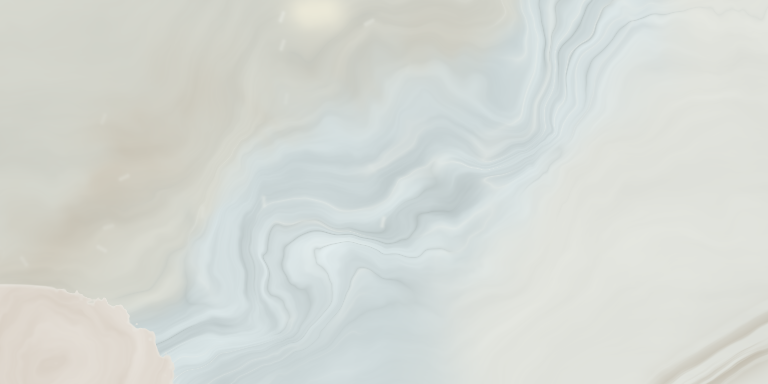
Write a WebGL 2 fragment shader that draws this texture.

```glsl
#version 300 es
precision highp float;
// Pale polished stone: a blue-grey vein sweeps between warm grey and cream.
// A warped and twisted flow coordinate stretches noise into streaks and ridges;
// a rough-edged blush patch, a pale spot and tiny flecks lie on top.
uniform vec2 u_resolution;
out vec4 fragColor;

const vec3 WARM_GREY = vec3(0.832, 0.838, 0.803);
const vec3 TAN = vec3(0.785, 0.755, 0.695);
const vec3 MIST = vec3(0.782, 0.828, 0.832);
const vec3 PALE_MIST = vec3(0.838, 0.877, 0.882);
const vec3 SLATE = vec3(0.655, 0.695, 0.690);
const vec3 CREAM = vec3(0.882, 0.888, 0.862);
const vec3 BLUSH = vec3(0.875, 0.848, 0.812);
const vec3 MILK = vec3(0.925, 0.935, 0.915);

float hash(vec2 p) {
  return fract(sin(dot(p, vec2(127.1, 311.7))) * 43758.5453);
}

float noise(vec2 p) {
  vec2 i = floor(p), f = fract(p);
  f = f * f * f * (f * (f * 6.0 - 15.0) + 10.0);
  return mix(mix(hash(i), hash(i + vec2(1, 0)), f.x),
             mix(hash(i + vec2(0, 1)), hash(i + vec2(1, 1)), f.x), f.y);
}

float fbm(vec2 p) {
  float sum = 0.0, amp = 0.533;
  for (int i = 0; i < 4; i++) {
    sum += amp * noise(p);
    p = mat2(0.8, 0.6, -0.6, 0.8) * p * 2.03 + 7.3;
    amp *= 0.5;
  }
  return sum;
}

vec2 warp(vec2 p, float scale, float amount) {
  vec2 offset = vec2(fbm(p * scale + 3.1), fbm(p * scale + 19.7));
  return p + amount * (offset - 0.5);
}

// Rotates the plane around a centre, fading out with distance.
vec2 swirl(vec2 p, vec2 centre, float radius, float turn) {
  vec2 d = p - centre;
  float a = turn * exp(-dot(d, d) / (radius * radius));
  return centre + mat2(cos(a), sin(a), -sin(a), cos(a)) * d;
}

// Soft falloff around the segment from a to b.
float glow(vec2 p, vec2 a, vec2 b, float width) {
  vec2 ab = b - a;
  float t = clamp(dot(p - a, ab) / dot(ab, ab), 0.0, 1.0);
  float d = length(p - a - ab * t) / width;
  return exp(-d * d);
}

// Thin lines where a smooth field crosses its middle value.
float ridge(vec2 p, float sharpness) {
  return exp(-sharpness * abs(noise(p) - 0.5));
}

// Height above the vein: its level lines climb in two steep bends.
float flow(vec2 p) {
  return p.y - 0.1 * p.x - 0.45 * smoothstep(0.25, 0.8, p.x)
             - 0.5 * smoothstep(1.1, 1.7, p.x);
}

// Positive inside the rough corner patch.
float cornerPatch(vec2 p) {
  vec2 e = abs(p - vec2(0.0, -0.2)) / vec2(0.485, 0.46);
  float body = 1.0 - pow(pow(e.x, 2.5) + pow(e.y, 2.5), 0.4);
  float rough = 0.024 * (noise(p * 38.0) - 0.5) + 0.016 * (noise(p * 95.0) - 0.5);
  return body * 0.46 + rough * smoothstep(0.1, 0.2, p.x);
}

float flecks(vec2 p) {
  float sum = 0.0;
  for (int i = 0; i < 16; i++) {
    float k = float(i);
    vec2 c = vec2(1.15 * hash(vec2(k, 1.0)), 0.3 + 0.7 * hash(vec2(k, 2.0)));
    float angle = 6.283 * hash(vec2(k, 3.0));
    vec2 tip = 0.010 * vec2(cos(angle), sin(angle));
    sum += glow(p, c - tip, c + tip, 0.006) * hash(vec2(k, 4.0));
  }
  return sum;
}

void main() {
  vec2 p = gl_FragCoord.xy / u_resolution.y;
  p.x *= 2.0 * u_resolution.y / u_resolution.x;
  vec2 q = warp(warp(p, 2.2, 0.22), 5.0, 0.10);
  vec2 s = swirl(q, vec2(0.72, 0.30), 0.17, -1.9);
  s = swirl(s, vec2(1.24, 0.70), 0.16, 1.5);
  s = swirl(s, vec2(1.03, 0.40), 0.12, -1.6);
  float f = flow(q), bend = flow(s);
  float along = s.x + 0.6 * s.y;
  float cloud = fbm(q * 3.0 + 40.0);

  // Broad colour regions
  float upper = smoothstep(0.10, 0.26, f + 0.25 * (cloud - 0.5));
  float cream = (1.0 - smoothstep(-0.42, -0.18, f)) * smoothstep(0.95, 1.35, q.x);
  cream = max(cream, smoothstep(1.60, 1.80, q.x));
  float tanGlow = max(glow(p, vec2(0.08, 0.38), vec2(0.45, 0.72), 0.16),
                      glow(p, vec2(0.45, 0.72), vec2(1.10, 0.84), 0.13));
  float depth = 0.5 + 0.45 * smoothstep(-0.35, 0.05, bend) - 0.2 + 1.5 * (cloud - 0.5);
  vec3 col = mix(PALE_MIST, MIST, clamp(depth, 0.0, 1.0));
  col = mix(col, WARM_GREY + 0.05 * (cloud - 0.5), upper);
  col = mix(col, TAN, 0.75 * tanGlow * smoothstep(0.25, 0.65, cloud) * upper);
  col = mix(col, CREAM + 0.03 * (cloud - 0.5), 0.95 * cream);

  // Streaks carried along the vein
  float vein = exp(-pow((f + 0.06) / 0.36, 2.0)) * (1.0 - 0.7 * cream);
  float broad = fbm(vec2(along * 2.0, bend * 12.0));
  float fine = fbm(vec2(along * 3.5 + 60.0, bend * 30.0));
  col += (0.15 * (broad - 0.5) + 0.07 * (fine - 0.5)) * (0.15 + vein);
  float dark = ridge(vec2(along * 2.4 + 5.0, bend * 13.0), 15.0);
  float light = ridge(vec2(along * 2.1 + 31.0, bend * 16.0), 15.0);
  col = mix(col, SLATE, 0.48 * dark * vein * smoothstep(0.35, 0.7, noise(q * 5.5)));
  col = mix(col, MILK, 0.50 * light * vein * smoothstep(0.3, 0.7, noise(q * 5.0 + 9.0)));

  // Tan strands in the lower right corner
  float strand = glow(p, vec2(1.76, -0.02), vec2(2.06, 0.16), 0.055);
  float across = dot(warp(p, 4.0, 0.05), vec2(-0.5, 0.87));
  float strandTone = smoothstep(0.3, 0.65, fbm(vec2(p.x * 2.0, across * 34.0)));
  col = mix(col, TAN - 0.05, 0.85 * strand * strandTone);

  // Pale spot and flecks
  float spot = glow(warp(p, 9.0, 0.03), vec2(0.80, 0.965), vec2(0.84, 0.97), 0.055);
  col = mix(col, vec3(0.925, 0.915, 0.850), 0.95 * spot);
  col = mix(col, MILK, min(0.5 * flecks(p), 0.5));

  // Blush patch with curled bands and a bright rim
  float edge = cornerPatch(p), aa = 1.0 / u_resolution.y;
  float curl = fbm(vec2(length(warp(p, 6.0, 0.14) - vec2(0.12, 0.07)) * 18.0, p.x * 5.0));
  vec3 patchCol = BLUSH + vec3(0.08, 0.10, 0.12) * (curl - 0.5);
  patchCol = mix(patchCol, MILK, 0.4 * (1.0 - smoothstep(0.0, 0.012, edge)));
  col = mix(col, patchCol, smoothstep(-aa, aa, edge));
  fragColor = vec4(clamp(col, 0.0, 1.0), 1.0);
}
```
